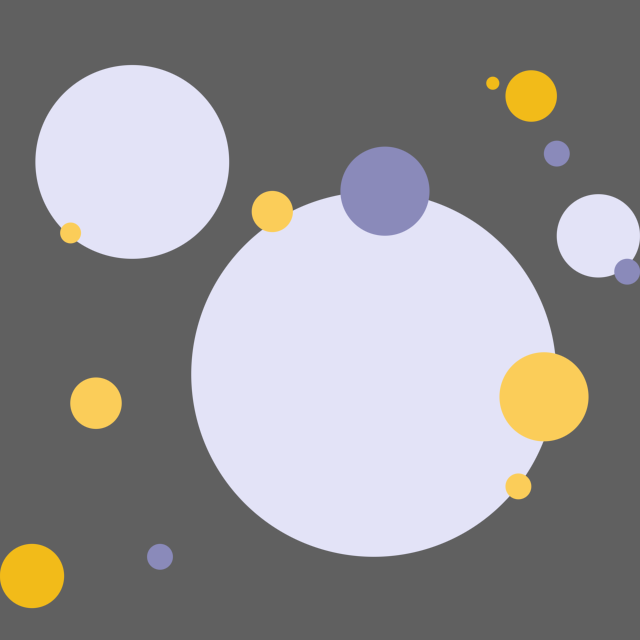
Write a Shadertoy shader that draws this background.

```glsl
// Flat discs on a grey ground: three large pale ones with small
// violet, yellow and gold ones around and over them. Each disc is a
// circle distance function, blended in paint order with a smooth edge.

#define GROUND vec3(0.376, 0.376, 0.376)
#define PALE   vec3(0.890, 0.890, 0.970)
#define VIOLET vec3(0.540, 0.540, 0.730)
#define YELLOW vec3(0.985, 0.805, 0.350)
#define GOLD   vec3(0.950, 0.735, 0.100)
#define EDGE_PIXELS 1.0

// Signed distance to a circle, negative inside
float circle(vec2 p, vec2 center, float radius) {
    return length(p - center) - radius;
}

// Paints a shape over the colour below it
void paint(inout vec3 color, vec3 ink, float dist, float edge) {
    color = mix(color, ink, 1.0 - smoothstep(-0.5 * edge, 0.5 * edge, dist));
}

void mainImage(out vec4 fragColor, in vec2 fragCoord) {
    // Centred unit square, origin at the lower left
    float side = min(iResolution.x, iResolution.y);
    vec2 p = (fragCoord - 0.5 * iResolution.xy) / side + 0.5;
    float edge = 1.5 * EDGE_PIXELS / side;

    // Large pale discs
    float pale = circle(p, vec2(0.584, 0.4152), 0.2852);
    pale = min(pale, circle(p, vec2(0.2067, 0.747), 0.1514));
    pale = min(pale, circle(p, vec2(0.935, 0.6315), 0.0651));

    // Violet discs: one on the central disc, three small ones
    float violet = circle(p, vec2(0.6015, 0.7013), 0.0696);
    violet = min(violet, circle(p, vec2(0.87, 0.76), 0.0202));
    violet = min(violet, circle(p, vec2(0.98, 0.5755), 0.0202));
    violet = min(violet, circle(p, vec2(0.25, 0.13), 0.0202));

    // Yellow discs on the pale rims, and one alone at the left
    float yellow = circle(p, vec2(0.85, 0.38), 0.0696);
    yellow = min(yellow, circle(p, vec2(0.4255, 0.6695), 0.0322));
    yellow = min(yellow, circle(p, vec2(0.1103, 0.636), 0.0163));
    yellow = min(yellow, circle(p, vec2(0.15, 0.37), 0.0402));
    yellow = min(yellow, circle(p, vec2(0.81, 0.24), 0.0202));

    // Gold discs in two opposite corners
    float gold = circle(p, vec2(0.05, 0.10), 0.0502);
    gold = min(gold, circle(p, vec2(0.83, 0.85), 0.0402));
    gold = min(gold, circle(p, vec2(0.77, 0.87), 0.0102));

    // Layers from back to front
    vec3 color = GROUND;
    paint(color, PALE, pale, edge);
    paint(color, VIOLET, violet, edge);
    paint(color, YELLOW, yellow, edge);
    paint(color, GOLD, gold, edge);
    fragColor = vec4(color, 1.0);
}
```
